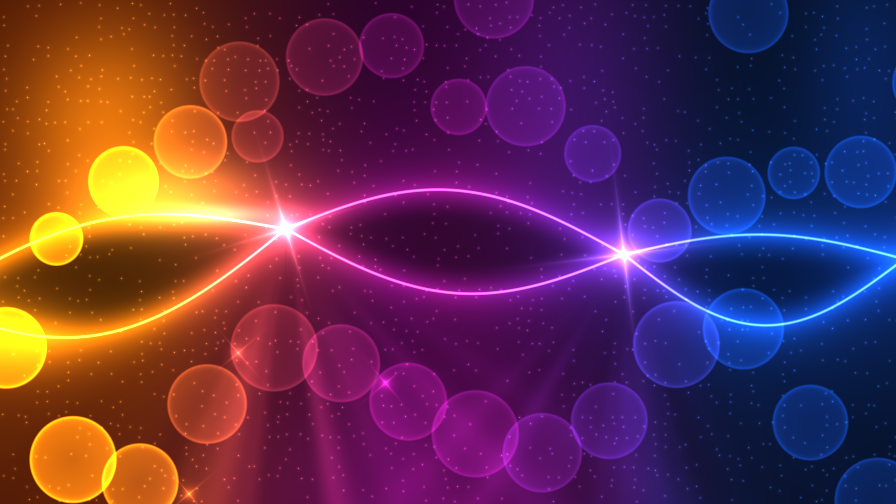
Reproduce this background procedurally as a Shadertoy shader.

```glsl
// Two glowing strands braid across a gold-to-blue haze with translucent discs.
// The strands mirror each other about a bending centre line; discs follow
// wavy chains, and hashed dust, beams and star flares are added as light.

#define GOLD vec3(1.0, 0.60, 0.05)
#define ROSE vec3(1.0, 0.32, 0.38)
#define MAGENTA vec3(0.85, 0.13, 0.75)
#define VIOLET vec3(0.48, 0.20, 0.95)
#define BLUE vec3(0.08, 0.36, 1.0)
#define NODE_A vec2(0.567, 0.546)
#define NODE_B vec2(1.238, 0.495)
#define LINE_WIDTH 0.0022
#define DUST_CELLS 48.0
#define BEAM_GAIN 0.30

const float PI = 3.14159265;

float hash(vec2 p) {
    p = fract(p * vec2(0.1031, 0.1137));
    p += dot(p, p.yx + 33.33);
    return fract((p.x + p.y) * p.x * 7.13);
}

float noise(float x) {
    float i = floor(x), f = fract(x);
    return mix(hash(vec2(i, 7.0)), hash(vec2(i + 1.0, 7.0)), f * f * (3.0 - 2.0 * f));
}

float blob(vec2 p, vec2 center, vec2 size) {
    vec2 q = (p - center) / size;
    return exp(-dot(q, q));
}

// Light colour across the width
vec3 spectrum(float x) {
    vec3 c = mix(GOLD, ROSE, smoothstep(0.25, 0.58, x));
    c = mix(c, MAGENTA, smoothstep(0.52, 0.82, x));
    c = mix(c, VIOLET, smoothstep(0.85, 1.22, x));
    return mix(c, BLUE, smoothstep(1.20, 1.48, x));
}

// Centre height and half opening of the braid
vec2 braid(float x) {
    if (x < NODE_A.x) {
        float u = (NODE_A.x - x) / NODE_A.x;
        return vec2(NODE_A.y - 0.188 * u + 0.060 * u * u, 0.113 * sin(PI * u * 0.79));
    }
    if (x < NODE_B.x) {
        float u = (x - NODE_A.x) / (NODE_B.x - NODE_A.x);
        return vec2(mix(NODE_A.y, NODE_B.y, u), 0.102 * sin(PI * u));
    }
    float u = (x - NODE_B.x) / 0.556;
    return vec2(NODE_B.y - 0.046 * sin(PI * u) - 0.009 * u, 0.090 * abs(sin(PI * u)));
}

// Distance from p to the strand on the given side
float strand(vec2 p, float side) {
    vec2 a = braid(p.x), b = braid(p.x + 0.002);
    float slope = (b.x - a.x + side * (b.y - a.y)) / 0.002;
    return abs(p.y - a.x - side * a.y) / sqrt(1.0 + slope * slope);
}

// Translucent disc with a brighter rim
vec3 disc(vec2 p, vec2 center, float radius, float px) {
    float d = length(p - center) - radius;
    float fill = 1.0 - smoothstep(-px, px, d);
    float rim = exp(-abs(d + 0.003) / 0.0035) * fill;
    float gain = 0.19 + 0.62 * (1.0 - smoothstep(0.15, 0.5, center.x))
               + 0.08 * smoothstep(1.1, 1.4, center.x);
    return spectrum(center.x) * gain * (fill * (0.75 + 2.0 * d) + rim * 0.9);
}

// Soft core with four tapered rays
float flare(vec2 p, vec2 center, float size, float tilt) {
    vec2 q = p - center;
    q = abs(mat2(cos(tilt), -sin(tilt), sin(tilt), cos(tilt)) * q) / size;
    float rays = exp(-q.x * 30.0 - q.y * 2.2) + exp(-q.y * 30.0 - q.x * 2.2);
    return rays + 1.1 * exp(-length(q) * 5.0);
}

// Beams fanning downward from a node
float beams(vec2 p, vec2 node) {
    vec2 q = p - node;
    float angle = atan(q.x, -q.y);
    float streak = pow(noise(angle * 9.0 + node.x * 20.0), 2.0);
    return streak * smoothstep(0.05, 0.3, -q.y) * exp(-angle * angle * 2.0);
}

void mainImage(out vec4 fragColor, in vec2 fragCoord) {
    vec2 p = fragCoord / iResolution.y;
    float px = 1.0 / iResolution.y;
    vec3 tint = spectrum(p.x);
    vec2 path = braid(p.x);

    // Dark backdrop and broad haze
    vec3 col = mix(vec3(0.29, 0.09, 0.02), vec3(0.15, 0.01, 0.15), smoothstep(0.2, 0.8, p.x));
    col = mix(col, vec3(0.02, 0.06, 0.14), smoothstep(0.95, 1.5, p.x));
    float offset = abs(p.y - path.x);
    float inside = 1.0 - smoothstep(path.y - 0.06, path.y + 0.01, offset);
    col += tint * 0.24 * exp(-offset / 0.20);
    col *= 1.0 - 0.6 * inside;
    col += GOLD * 0.55 * blob(p, vec2(0.21, 0.76), vec2(0.18, 0.20)) * (1.0 - inside);
    col += vec3(1.0, 0.62, 0.22) * 0.75 * blob(p, vec2(0.34, 0.61), vec2(0.17, 0.075));
    col += GOLD * 0.6 * blob(p, vec2(0.0, 0.33), vec2(0.14, 0.07));
    col += MAGENTA * 0.22 * blob(p, vec2(0.85, 0.0), vec2(0.45, 0.25));
    col += VIOLET * 0.20 * blob(p, vec2(1.13, 0.85), vec2(0.20, 0.30));
    col += BLUE * 0.17 * blob(p, vec2(1.72, 0.88), vec2(0.13, 0.25));
    col += tint * BEAM_GAIN * (beams(p, NODE_A) + 0.7 * beams(p, NODE_B));

    // Chains of discs: lower, upper and top
    for (int i = 0; i < 14; i++) {
        float k = float(i), x = 0.012 + 0.133 * k;
        float low = 0.201 - 0.139 * cos(1.142 * (k - 2.0)) + 0.058 * cos(1.571 * (k - 3.2));
        col += disc(p, vec2(x, low), 0.081 + 0.006 * sin(k * 2.0), px);
        float high = 0.732 - 0.15 * cos(0.645 * k) - 0.056 * cos(2.094 * k);
        col += disc(p, vec2(x + 0.10, high), 0.066 + 0.014 * sin(k * 2.3 - 2.0), px);
        if (i < 4) col += disc(p, vec2(0.475 + 0.505 * k, 0.942 - 0.104 * cos(2.2 * k)), 0.08, px);
    }

    // Fine dust
    vec2 cell = floor(p * DUST_CELLS);
    vec2 spot = 0.2 + 0.6 * vec2(hash(cell + 3.0), hash(cell + 51.0));
    float speck = length(fract(p * DUST_CELLS) - spot) / DUST_CELLS;
    col += (tint + 0.3) * 0.45 * step(0.6, hash(cell + 17.0)) * exp(-speck / 0.0013);

    // Glowing strands
    float power = mix(1.0, 0.55, smoothstep(0.4, 0.75, p.x)) + 0.3 * smoothstep(1.2, 1.5, p.x);
    for (float side = -1.0; side < 2.0; side += 2.0) {
        float d = strand(p, side);
        col += tint * power * (0.65 * exp(-d / 0.025) + 0.16 * exp(-d / 0.08));
        col += (tint * 0.5 + 0.4) * (1.0 - smoothstep(LINE_WIDTH - px, LINE_WIDTH + px, d));
    }

    // Node flares and small sparkles
    col += (ROSE + 0.35) * flare(p, NODE_A, 0.10, 0.3);
    col += (VIOLET + 0.4) * flare(p, NODE_B, 0.12, 0.12);
    col += vec3(1.0, 0.8, 0.7) * 0.5 * blob(p, vec2(0.42, 0.575), vec2(0.13, 0.018));
    for (float k = 0.0; k < 3.0; k++) {
        vec2 spark = vec2(0.375 + 0.0975 * k * k, 0.02 + 0.45 * k - 0.17 * k * k);
        col += spectrum(spark.x) * 0.65 * flare(p, spark, 0.045, 0.7);
    }
    fragColor = vec4(clamp(col, 0.0, 1.0), 1.0);
}
```
